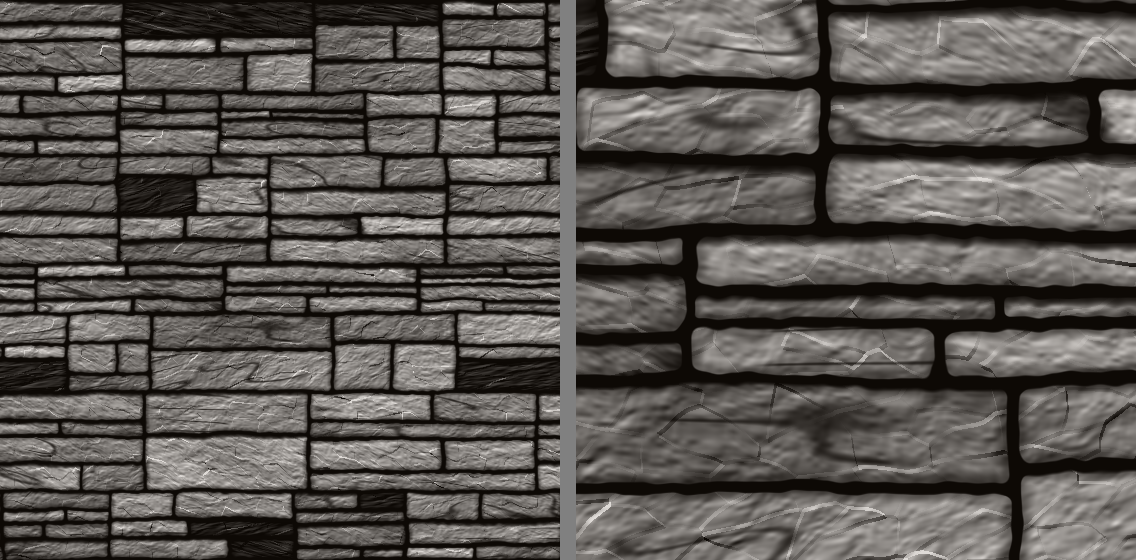
Left, the full canvas; right, a detail of the centre.
A Shadertoy shader for this texture:

```glsl
// Dry-stacked ledge stone wall: bands are cut into blocks, blocks into layers,
// and layers into stones. Every stone gets its own tone, a chipped relief lit
// from above, occasional cracks, and a dark recessed joint around it.
#define BANDS 7.0
#define JOINT 0.0021
#define CORNER 0.006
#define WOBBLE 0.006
#define RELIEF 1.25
#define DARK_SHARE 0.075
#define LIGHT_SHARE 0.06
#define JOINT_SHADE 0.035
#define WARMTH vec3(0.016, 0.0, -0.015)

float hash(vec2 p) {
    vec3 q = fract(p.xyx * 0.1031);
    q += dot(q, q.yzx + 33.33);
    return fract((q.x + q.y) * q.z);
}

float noise(vec2 p) {
    vec2 i = floor(p), f = fract(p);
    f = f * f * (3.0 - 2.0 * f);
    return mix(mix(hash(i), hash(i + vec2(1, 0)), f.x),
               mix(hash(i + vec2(0, 1)), hash(i + vec2(1, 1)), f.x), f.y);
}

// Cellular noise: each cell is a flat flake with a random tilt.
float flakes(vec2 p) {
    vec2 cell = floor(p);
    float nearest = 9.0, height = 0.0;
    for (int y = -1; y <= 1; y++)
    for (int x = -1; x <= 1; x++) {
        vec2 id = cell + vec2(x, y);
        vec2 rnd = vec2(hash(id), hash(id + 57.0));
        vec2 d = p - id - rnd;
        float dist = dot(d, d);
        if (dist < nearest) {
            nearest = dist;
            height = dot(d, rnd.yx - 0.5) + 0.3 * rnd.x;
        }
    }
    return height;
}

// Rock surface height: tilted flakes plus three octaves of grain.
float rockHeight(vec2 p) {
    p += 0.008 * vec2(noise(p * 45.0), noise(p * 45.0 + 19.0));
    float h = 0.45 * flakes(p * vec2(24, 46));
    float amp = 0.5;
    vec2 q = p * vec2(48, 85);
    for (int i = 0; i < 3; i++) {
        h += amp * noise(q);
        q = q * 2.03 + 11.0;
        amp *= 0.6;
    }
    return h;
}

// Jittered position of cut i among n parts; both ends stay fixed.
float cutEdge(float i, float n, float seed) {
    return i + (mod(i, n) < 0.5 ? 0.0 : 0.62 * (hash(vec2(i + 31.0, seed)) - 0.5));
}

// Finds the part of span holding t, returns its span and reseeds.
vec2 cut(float t, vec2 span, float n, inout float seed) {
    float x = (t - span.x) / (span.y - span.x) * n;
    float i = clamp(floor(x), 0.0, n - 1.0);
    if (x < cutEdge(i, n, seed)) i -= 1.0;
    else if (x >= cutEdge(i + 1.0, n, seed)) i += 1.0;
    i = clamp(i, 0.0, n - 1.0);
    vec2 part = vec2(cutEdge(i, n, seed), cutEdge(i + 1.0, n, seed)) / n;
    seed = 1.0 + floor(997.0 * hash(vec2(i, seed)));
    return mix(span.xx, span.yy, part);
}

void mainImage(out vec4 fragColor, in vec2 fragCoord) {
    vec2 uv = fragCoord / iResolution.xy;
    float pixel = 1.0 / iResolution.y;

    // Uneven edges
    vec2 p = uv + WOBBLE * (vec2(noise(uv * vec2(30, 22)), noise(uv * vec2(17, 34) + 40.0)) - 0.5);
    p = fract(p + 0.0025 * (vec2(noise(uv * 110.0), noise(uv * 110.0 + 70.0)) - 0.5));

    // Nested cuts down to a single stone
    float seed = 23.0;
    vec2 spanY = cut(p.y, vec2(0, 1), BANDS, seed);
    p.x = fract(p.x + hash(vec2(61, seed)));
    vec2 spanX = cut(p.x, vec2(0, 1), 3.0 + floor(2.0 * hash(vec2(62, seed))), seed);
    float pick = hash(vec2(63, seed));
    spanY = cut(p.y, spanY, 2.0 + step(0.15, pick) + step(0.65, pick), seed);
    spanX = cut(p.x, spanX, 1.0 + step(0.62, hash(vec2(64, seed))), seed);

    // Rounded stone outline; inside is positive
    vec2 center = 0.5 * vec2(spanX.x + spanX.y, spanY.x + spanY.y);
    vec2 halfSize = 0.5 * vec2(spanX.y - spanX.x, spanY.y - spanY.x) - JOINT;
    halfSize -= 0.002 * hash(vec2(65, seed));
    float radius = min(CORNER, 0.5 * min(halfSize.x, halfSize.y));
    vec2 a = abs(p - center) - halfSize + radius;
    float inside = radius - length(max(a, 0.0)) - min(max(a.x, a.y), 0.0);
    float fromTop = center.y + halfSize.y - p.y;

    // Stone tone
    float kind = hash(vec2(66, seed));
    float dark = step(kind, DARK_SHARE);
    float tone = mix(0.37, 0.56, hash(vec2(67, seed)));
    tone = mix(tone, 0.66, step(1.0 - LIGHT_SHARE, kind));
    tone = mix(tone, 0.11, dark);

    // Relief lit from above, with a separate grain direction per stone
    vec2 grain = uv + seed * vec2(0.037, 0.071);
    grain.y += uv.x * 0.6 * (hash(vec2(68, seed)) - 0.5);
    grain *= mix(vec2(1), vec2(0.45, 1.25), dark);
    float slope = rockHeight(grain) - rockHeight(grain + vec2(-0.0012, 0.0024));
    float shade = tone + RELIEF * slope * mix(0.35 + 0.75 * tone, 0.55, dark);
    shade += 0.16 * (noise(grain * vec2(11, 20)) - 0.5) * (1.0 - dark);

    // Thin bedding cracks
    float crack = abs(noise(grain * vec2(9, 48)) - 0.5);
    float cracked = smoothstep(0.5, 0.75, noise(grain * 13.0 + 5.0));
    shade *= 1.0 - 0.6 * cracked * (1.0 - smoothstep(0.0, 0.07, crack));

    // Worn rim, bright upper lip and shadow of the stone above
    shade *= mix(0.58, 1.0, smoothstep(0.0, 0.009, inside));
    shade += 0.16 * tone * exp(-abs(fromTop - 0.006) / 0.004);
    float overhang = 0.001 + 0.008 * pow(hash(vec2(69, seed)), 2.0);
    shade *= mix(0.3, 1.0, smoothstep(0.0, overhang, fromTop));

    float cover = smoothstep(-pixel, pixel, inside);
    shade = mix(JOINT_SHADE, clamp(shade, 0.03, 0.86), cover);
    fragColor = vec4(clamp(shade + WARMTH, 0.0, 1.0), 1.0);
}
```
